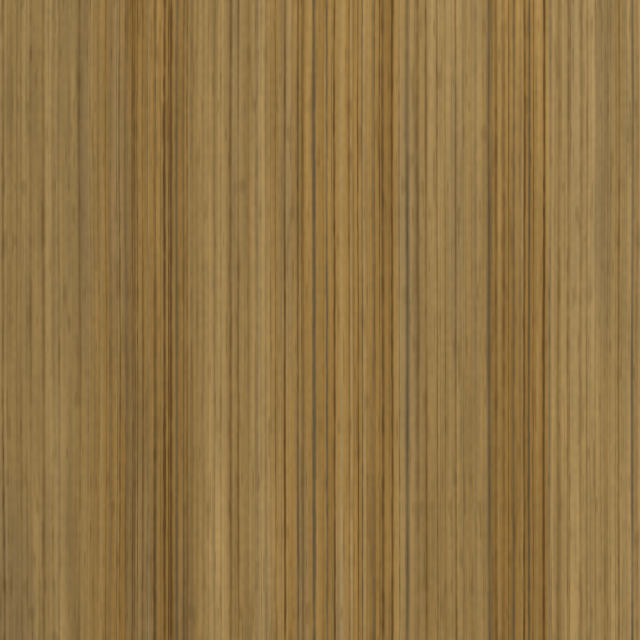
Write a Shadertoy shader that draws this texture.

```glsl
// Straight-grained wood veneer: pale tan boards alternate with amber zones
// of dense streaks. Stretched value noise gives the fibres, and jittered
// cells give the thin dark, grey and pale grain lines from top to bottom.

const vec3 TAN    = vec3(0.630, 0.525, 0.338);
const vec3 AMBER  = vec3(0.585, 0.450, 0.238);
const vec3 DRAB   = vec3(0.555, 0.462, 0.315);
const vec3 UMBER  = vec3(0.350, 0.250, 0.125);
const vec3 GREY   = vec3(0.360, 0.312, 0.240);
const vec3 PALE   = vec3(0.635, 0.550, 0.390);

// Streaked zones: start and end of the rise, start and end of the fall.
const vec4 ZONE_A = vec4(0.110, 0.200, 0.275, 0.310);
const vec4 ZONE_B = vec4(0.400, 0.460, 0.605, 0.640);
const vec4 ZONE_C = vec4(0.757, 0.769, 0.845, 0.870);
const vec4 SEAMS  = vec4(0.277, 0.637, 0.765, 0.988);

const float SEAM_WIDTH    = 0.0024;
const float COARSE_RATE   = 68.0;   // grain lines across the canvas
const float FINE_RATE     = 124.0;
const float WANDER        = 0.0030; // sideways drift of the grain
const float RAGGED        = 0.0007; // small unevenness of line edges
const float CALM_STRENGTH = 0.55;   // line contrast in the pale boards
const float STREAK_STRENGTH = 1.30; // line contrast in the streaked zones
const float BROAD_GAIN    = 0.09;
const float NARROW_GAIN   = 0.09;
const float FIBRE_GAIN    = 0.110;
const float MOTTLE_GAIN   = 0.050;

float hash(vec2 p) {
    vec3 q = fract(vec3(p.xyx) * 0.1031);
    q += dot(q, q.yzx + 33.33);
    return fract((q.x + q.y) * q.z);
}

float noise(vec2 p) {
    vec2 i = floor(p), f = fract(p);
    f = f * f * (3.0 - 2.0 * f);
    return mix(mix(hash(i), hash(i + vec2(1, 0)), f.x),
               mix(hash(i + vec2(0, 1)), hash(i + vec2(1, 1)), f.x), f.y);
}

float zone(float x, vec4 z) {
    return smoothstep(z.x, z.y, x) * (1.0 - smoothstep(z.z, z.w, x));
}

// Thin vertical lines, one per jittered cell: x = umber, y = grey, z = pale.
vec3 grainLines(vec2 p, float rate, float seed) {
    vec3 lines = vec3(0.0);
    float u = p.x * rate, cell = floor(u);
    for (float k = -1.0; k <= 1.0; k++) {
        float id = cell + k + 7.0;
        float centre = cell + k + 0.2 + 0.6 * hash(vec2(id, seed));
        centre += RAGGED * rate * (noise(vec2(id * 9.1, p.y * 38.0)) - 0.5);
        float width = mix(0.10, 0.20, hash(vec2(id, seed + 1.0)));
        float depth = mix(0.35, 1.0, hash(vec2(id, seed + 2.0)));
        float kind = hash(vec2(id, seed + 3.0));
        // Each line fades slowly along its length and is broken by short dashes.
        float fade = mix(0.60, 1.15, noise(vec2(id * 3.7, p.y * 4.0 + seed)));
        fade *= mix(0.60, 1.20, noise(vec2(id * 5.3, p.y * 45.0)));
        float d = (u - centre) / width;
        float amount = exp(-d * d) * depth * fade;
        lines += amount * (kind < 0.52 ? vec3(1, 0, 0)
                         : kind < 0.78 ? vec3(0, 1, 0) : vec3(0, 0, 1));
    }
    return min(lines, 1.0);
}

void mainImage(out vec4 fragColor, in vec2 fragCoord) {
    vec2 uv = fragCoord / iResolution.xy;

    // Gentle drift so the grain is not perfectly ruled.
    vec2 p = uv;
    p.x += WANDER * (noise(vec2(uv.x * 7.0, uv.y * 2.5)) - 0.5);

    float streaked = max(zone(p.x, ZONE_A), max(zone(p.x, ZONE_B), zone(p.x, ZONE_C)));

    // Base tone: bands of tan, amber and drab.
    float broad = noise(vec2(p.x * 24.0 + 3.0, p.y * 0.8));
    float narrow = noise(vec2(p.x * 95.0, p.y * 1.2 + 9.0));
    float drab = smoothstep(0.55, 0.90, noise(vec2(p.x * 38.0 + 21.0, p.y * 1.5)));
    float warmth = 0.30 * broad + 0.30 * narrow + 0.65 * streaked - 0.05;
    warmth += 0.16 * (0.5 - uv.y);
    vec3 color = mix(TAN, AMBER, clamp(warmth, 0.0, 1.0));
    color = mix(color, DRAB, 0.60 * drab);
    color *= 1.0 + BROAD_GAIN * (0.5 - broad) + NARROW_GAIN * (0.5 - narrow);

    // Grain lines, strongest inside the streaked zones.
    vec3 coarse = grainLines(p, COARSE_RATE, 11.0);
    vec3 fine = grainLines(p, FINE_RATE, 37.0);
    float strength = mix(CALM_STRENGTH, STREAK_STRENGTH, streaked);
    vec3 lines = min((coarse + 0.65 * fine) * strength, 1.0);
    color = mix(color, PALE, lines.z * 0.65);
    color = mix(color, UMBER, lines.x * 0.80);
    color = mix(color, GREY, lines.y * 0.80);

    // Grey seams where boards meet.
    vec4 d = (p.x - SEAMS) / SEAM_WIDTH;
    float seam = dot(exp(-d * d), vec4(1.0));
    color = mix(color, GREY * 0.9, 0.8 * seam * mix(0.4, 1.0, noise(vec2(p.x * 20.0, p.y * 9.0))));

    // Faint thin pores along the fibres.
    float pore = smoothstep(0.70, 0.98, noise(vec2(p.x * 240.0, p.y * 24.0)));
    color = mix(color, UMBER, 0.20 * pore);

    // Fine fibre and faint surface mottling.
    float fibre = noise(vec2(p.x * 210.0, p.y * 6.0)) - 0.5;
    float mottle = noise(p * vec2(200.0, 110.0) + 17.0) - 0.5;
    color *= 1.0 + FIBRE_GAIN * fibre + MOTTLE_GAIN * mottle;

    // Slight falloff of light to the left and the bottom.
    color *= mix(0.94, 1.01, smoothstep(0.0, 0.35, uv.x)) * mix(0.97, 1.01, uv.y);

    fragColor = vec4(color, 1.0);
}
```
